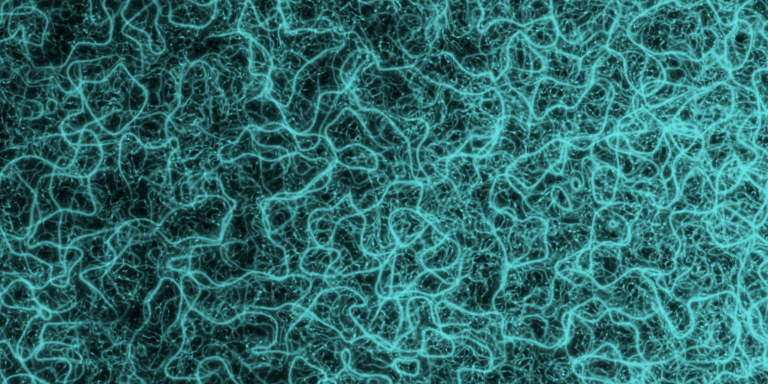
Reproduce this pattern procedurally as a WebGL 2 fragment shader.

```glsl
#version 300 es
precision highp float;
// Draws a tangled web of glowing teal filaments over black, denser to the right.

uniform vec2 u_resolution;
out vec4 fragColor;

const vec3 GLOW_COLOR = vec3(0.41, 0.90, 0.90);
const vec3 BLACK_SHIFT = vec3(0.015, 0.0, 0.0);

// Integer hash of a lattice cell, giving two values in 0..1
vec2 hash2(vec2 cell) {
    uvec2 v = uvec2(ivec2(cell)) * 1664525u + 1013904223u;
    v.x += v.y * 1664525u;
    v.y += v.x * 1664525u;
    v ^= v >> 16u;
    v.x += v.y * 1664525u;
    v.y += v.x * 1664525u;
    v ^= v >> 16u;
    return vec2(v & 0xffffu) / 65535.0;
}

vec2 gradientAt(vec2 cell) {
    float angle = 6.28319 * hash2(cell).x;
    return vec2(cos(angle), sin(angle));
}

mat2 rotation(float angle) {
    float c = cos(angle), s = sin(angle);
    return mat2(c, s, -s, c);
}

// Gradient noise: value in x, analytic derivative in yz
vec3 gradientNoise(vec2 p) {
    vec2 i = floor(p), f = p - i;
    vec2 u = f * f * f * (f * (f * 6.0 - 15.0) + 10.0);
    vec2 du = 30.0 * f * f * (f * (f - 2.0) + 1.0);
    vec2 ga = gradientAt(i);
    vec2 gb = gradientAt(i + vec2(1, 0));
    vec2 gc = gradientAt(i + vec2(0, 1));
    vec2 gd = gradientAt(i + vec2(1, 1));
    float a = dot(ga, f);
    float b = dot(gb, f - vec2(1, 0));
    float c = dot(gc, f - vec2(0, 1));
    float d = dot(gd, f - vec2(1, 1));
    float twist = a - b - c + d;
    float value = a + u.x * (b - a) + u.y * (c - a) + u.x * u.y * twist;
    vec2 slope = ga + u.x * (gb - ga) + u.y * (gc - ga) + u.x * u.y * (ga - gb - gc + gd)
               + du * (u.yx * twist + vec2(b, c) - a);
    return vec3(value, slope);
}

// Approximate distance to the zero contour of two blended noises
float contourDistance(vec2 p, float frequency, float seed) {
    mat2 turn = rotation(seed * 1.9);
    mat2 detailTurn = 1.7 * rotation(0.8);
    vec2 q = turn * p * frequency + seed * vec2(17.3, 31.7);
    vec3 base = gradientNoise(q);
    vec3 detail = gradientNoise(detailTurn * q + 5.3);
    float value = base.x + 0.6 * detail.x;
    vec2 slope = base.yz + 0.6 * (detail.yz * detailTurn);
    return abs(value) / (frequency * sqrt(dot(slope, slope) + 0.04));
}

// Bright core with a soft halo
float glowLine(float dist, float width) {
    float t = dist / width;
    return exp(-t * t) + 0.35 * exp(-t / 3.0);
}

// Several overlaid webs whose strands fade in and out
float strands(vec2 p, int count, float frequency, float width, float seed, float cover) {
    float total = 0.0;
    for (int i = 0; i < count; i++) {
        float id = seed + float(i);
        float layerFrequency = frequency * (1.0 + 0.13 * float(i));
        float patches = gradientNoise(p * frequency * 0.6 + id * 9.7).x;
        float mask = smoothstep(-0.25, 0.2, patches + cover);
        total += mask * glowLine(contourDistance(p, layerFrequency, id), width);
    }
    return total;
}

// Small soft dots, one jittered inside each grid cell
float specks(vec2 p, float cells, float radius) {
    vec2 q = p * cells, home = floor(q);
    float total = 0.0;
    for (int y = -1; y <= 1; y++) {
        for (int x = -1; x <= 1; x++) {
            vec2 cell = home + vec2(x, y);
            vec2 offset = (q - cell - hash2(cell)) / (cells * radius);
            total += hash2(cell + 211.0).y * exp(-dot(offset, offset));
        }
    }
    return total;
}

void main() {
    vec2 uv = gl_FragCoord.xy / u_resolution;
    vec2 p = gl_FragCoord.xy / u_resolution.y;
    float pixel = 1.0 / u_resolution.y;

    // Density rises to the right and drifts in broad patches
    float density = mix(0.77, 1.32, smoothstep(0.1, 1.0, uv.x));
    density += 0.25 * gradientNoise(p * 2.3 + 40.0).x;
    float cover = 0.3 * (density - 1.0);

    // Kink the strands with a small warp
    vec2 warp = vec2(gradientNoise(p * 12.0 + 3.1).x, gradientNoise(p * 12.0 + 71.6).x);
    vec2 bent = p + 0.014 * warp;

    // Thick strands, thin strands, grainy fuzz and specks
    float thick = strands(bent, 3, 5.6, max(0.0034, 0.8 * pixel), 1.0, cover + 0.06);
    float thin = strands(bent, 3, 11.0, max(0.0029, 0.7 * pixel), 11.0, cover + 0.03);
    float fuzz = strands(bent, 4, 20.0, max(0.0025, 0.6 * pixel), 23.0, cover + 0.03);
    float grain = 1.0 + 1.1 * gradientNoise(p * 75.0).x;
    float dots = specks(p, 90.0, 0.0031) * (0.3 + fuzz);

    float light = 0.05 + 0.95 * thick + 0.4 * thin + 0.21 * fuzz * grain + 0.5 * dots;
    float level = 1.0 - exp(-density * light);
    fragColor = vec4(max(GLOW_COLOR * level - BLACK_SHIFT, 0.0), 1.0);
}
```
